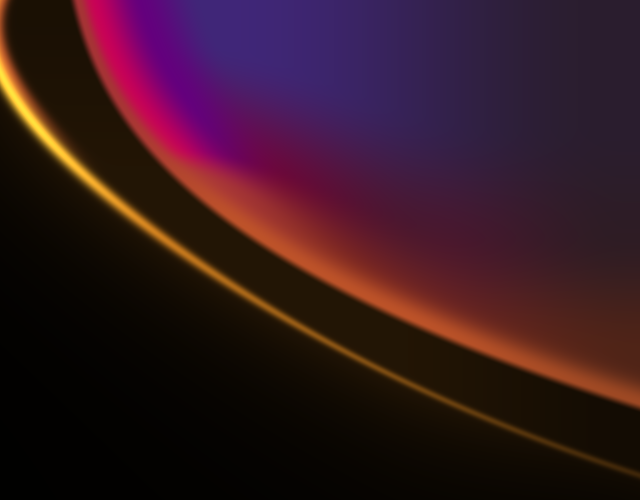
Write a Shadertoy shader that draws this background.

```glsl
const vec3 EMBER = vec3(0.135, 0.082, 0.018);
const vec3 GOLD = vec3(1.00, 0.80, 0.22);
const vec3 AMBER = vec3(0.95, 0.58, 0.14);
const vec3 COPPER = vec3(0.67, 0.28, 0.16);
const vec3 MAGENTA = vec3(0.80, 0.00, 0.34);
const vec3 PURPLE = vec3(0.39, 0.00, 0.49);
const vec3 INDIGO = vec3(0.25, 0.15, 0.47);
const vec3 DUSK = vec3(0.165, 0.115, 0.18);

float bell(float d, float width) {
    float t = d / width;
    return exp(-t * t);
}

// Approximate signed distance to x = start + polynomial(depth), positive to the right
float arcDistance(vec2 p, float start, vec4 k) {
    float v = p.y;
    float x = start + v * (k.x + v * (k.y + v * (k.z + v * k.w)));
    float slope = k.x + v * (2.0 * k.y + v * (3.0 * k.z + v * 4.0 * k.w));
    return (p.x - x) / sqrt(1.0 + slope * slope);
}

// Dark surroundings, glowing faintly around the thin arc
vec3 backdrop(vec2 p, float d) {
    float falloff = exp(min(d, 0.0) / 0.12);
    float side = 1.0 - 0.45 * smoothstep(0.75, 1.28, p.x);
    float top = mix(0.75, 1.0, smoothstep(0.0, 0.4, p.y));
    return EMBER * falloff * side * top;
}

// Thin golden arc, dimming to the right, with a copper fringe near the top
vec3 goldenArc(vec2 p, float d) {
    float width = mix(0.014, 0.007, smoothstep(0.0, 0.8, p.x));
    float power = min(1.0, 1.12 * exp(-1.45 * p.x));
    vec3 tint = mix(GOLD, AMBER, smoothstep(0.05, 0.35, p.x));
    float fringe = bell(d - 0.02, 0.014) * (1.0 - smoothstep(0.12, 0.36, p.y));
    return tint * power * bell(d, width) + COPPER * 0.8 * fringe;
}

// Cool glow: indigo above, plum below, magenta and purple along the left
vec3 coolGlow(vec2 p, float d, float above) {
    vec3 color = mix(INDIGO, DUSK, smoothstep(0.45, 1.22, p.x));
    vec3 plum = mix(vec3(0.46, 0.01, 0.22), vec3(0.29, 0.09, 0.18), smoothstep(0.45, 0.85, p.x));
    plum = mix(plum, vec3(0.18, 0.11, 0.14), smoothstep(0.85, 1.25, p.x));
    color = mix(color, plum, 1.0 - smoothstep(-0.02, 0.24, above));
    float left = 1.0 - smoothstep(0.36, 0.58, p.x);
    color = mix(color, PURPLE, left * (1.0 - smoothstep(0.13, 0.26, d)));
    return mix(color, MAGENTA, left * (1.0 - smoothstep(0.035, 0.14, d)));
}

// Brick red haze below the cool glow
vec3 warmHaze(float x) {
    vec3 color = mix(vec3(0.66, 0.20, 0.23), vec3(0.49, 0.16, 0.12), smoothstep(0.38, 0.75, x));
    return mix(color, vec3(0.31, 0.14, 0.09), smoothstep(0.75, 1.28, x));
}

vec3 disc(vec2 p, float d) {
    float spread = smoothstep(0.35, 1.0, p.x);
    float above = 0.32 + 0.17 * spread - p.y;
    float warmth = 1.0 - smoothstep(-mix(0.03, 0.22, spread), 0.025, above);
    vec3 color = mix(coolGlow(p, d, above), warmHaze(p.x), warmth);

    // Bright copper rim
    vec3 rim = mix(vec3(0.64, 0.21, 0.20), vec3(0.75, 0.33, 0.16), smoothstep(0.2, 0.5, p.x));
    rim = mix(rim, vec3(0.63, 0.29, 0.14), smoothstep(0.8, 1.28, p.x));
    float width = mix(0.017, 0.037, smoothstep(0.15, 0.6, p.x));
    return mix(color, rim, 0.95 * bell(max(d - 0.015, 0.0), width));
}

void mainImage(out vec4 fragColor, in vec2 fragCoord) {
    // Height units, with y measured down from the top edge
    vec2 p = vec2(fragCoord.x, iResolution.y - fragCoord.y) / iResolution.y;
    float arc = arcDistance(p, -0.0167, vec4(-0.302, 3.322, -3.294, 1.728));
    float edge = arcDistance(p, 0.142, vec4(0.221, 0.648, 0.938, 0.0));

    vec3 color = backdrop(p, arc) + goldenArc(p, arc);
    color = mix(color, disc(p, edge), smoothstep(-0.005, 0.014, edge));
    fragColor = vec4(clamp(color, 0.0, 1.0), 1.0);
}
```
